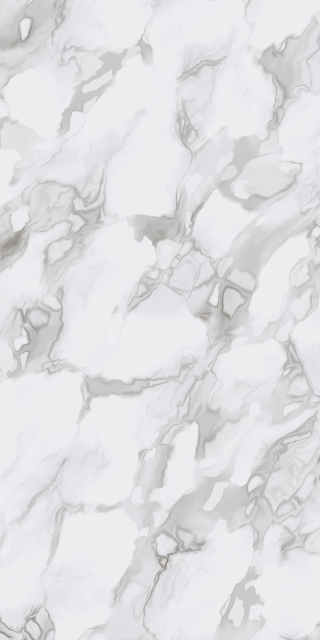
Give the GLSL for this texture, as a Shadertoy shader.

```glsl
const vec3 WHITE = vec3(0.928, 0.928, 0.943);
const vec3 PALE_GREY = vec3(0.875, 0.88, 0.89);
const vec3 DEEP_GREY = vec3(0.785, 0.787, 0.785);
const vec3 VEIN = vec3(0.56, 0.55, 0.54);
const vec3 RUST = vec3(0.47, 0.43, 0.385);
const mat2 TURN = mat2(0.8, 0.6, -0.6, 0.8);

vec2 hash2(vec2 p) {
    vec3 q = fract(p.xyx * vec3(0.1031, 0.1030, 0.0973));
    q += dot(q, q.yzx + 33.33);
    return fract((q.xx + q.yz) * q.zy);
}

// Layered sines, each octave bent and turned; roughly -0.7 to 0.7
float cloud(vec2 p) {
    float sum = 0.0, amp = 0.5;
    for (int i = 0; i < 6; i++) {
        p += 0.55 * sin(p.yx * 0.9 + vec2(1.3, 4.1));
        sum += amp * sin(p.x) * sin(p.y);
        p = TURN * p * 1.75 + vec2(3.1, 1.7);
        amp *= 0.58;
    }
    return sum;
}

// Cellular noise: x = gap between the two nearest seeds, yz = cell randoms
vec3 cells(vec2 p) {
    vec2 base = floor(p), id = base;
    float near = 9.0, next = 9.0;
    for (int y = -1; y <= 1; y++)
    for (int x = -1; x <= 1; x++) {
        vec2 cell = base + vec2(x, y);
        float d = length(cell + 0.1 + 0.8 * hash2(cell) - p);
        if (d < near) { next = near; near = d; id = cell; }
        else next = min(next, d);
    }
    return vec3(next - near, hash2(id + 57.0));
}

// Thin line along the zero crossing of a value
float ridge(float value, float width) {
    return exp(-value * value / (width * width));
}

// Coordinates across and along the diagonal grain
vec2 grain(vec2 p) {
    return vec2(dot(p, vec2(0.82, -0.57)), 0.6 * dot(p, vec2(0.57, 0.82)));
}

void mainImage(out vec4 fragColor, in vec2 fragCoord) {
    vec2 uv = fragCoord / iResolution.x;
    vec2 bend = vec2(cloud(uv * 8.0), cloud(uv * 8.0 + 19.0));
    vec2 p = grain(uv + 0.055 * bend) + 3.0;

    // Broad fields that steer veins, softness and stains
    float zone = smoothstep(-0.35, 0.45, cloud(p * 6.0));
    float mottle = cloud(p * vec2(22.0, 15.0) + 5.0);
    float patches = cloud(p * 13.0 + 31.0);
    float stain = smoothstep(0.1, 0.55, cloud(p * 10.0 + 47.0)) * zone;

    // Nested white fragments, from slabs down to pebbles
    float cover = 0.0, line = 0.0, scale = 4.0;
    for (int i = 0; i < 3; i++) {
        vec3 c = cells(p * scale + float(i) * 17.3);
        bool slab = i == 0;
        float border = slab ? mix(0.05, 0.48, zone) : 0.16 + 0.2 * c.z;
        float present = slab ? 1.0 : smoothstep(0.38, 0.55, c.y);
        float rim = c.x - border + 0.09 * mottle;
        float soft = mix(0.035, 0.16, smoothstep(-0.3, 0.4, patches));
        float body = smoothstep(-soft, soft, rim) * present;
        float open = 1.0 - cover;
        float drawn = smoothstep(-0.05, 0.5, patches * 0.6 - mottle * 0.5 + 0.1);
        line = max(line, ridge(rim + 0.02, 0.0065 * scale) * open * drawn * present);
        cover = max(cover, body * (slab ? 1.0 : mix(0.6, 1.0, c.z)));
        scale *= 2.2;
    }

    // Grey matrix and faintly clouded white
    vec3 matrix = mix(DEEP_GREY, PALE_GREY, smoothstep(-0.5, 0.35, mottle + 0.35 * patches));
    vec3 stone = WHITE - vec3(0.045, 0.044, 0.041) * smoothstep(0.0, 0.7, patches);
    vec3 color = mix(matrix, stone, cover);

    // Fine cracks, strong in the matrix and faint in the white
    float crack = ridge(cloud(p * vec2(17.0, 8.0) + 71.0), 0.035);
    crack *= smoothstep(-0.15, 0.4, patches) * mix(0.4, 0.1, cover);
    float dark = max(line * (0.5 + 0.45 * stain), crack);
    dark = max(dark, stain * (1.0 - cover) * smoothstep(0.0, 0.6, -mottle) * 0.65);
    color = mix(color, mix(VEIN, RUST, stain), dark);

    fragColor = vec4(color, 1.0);
}
```
